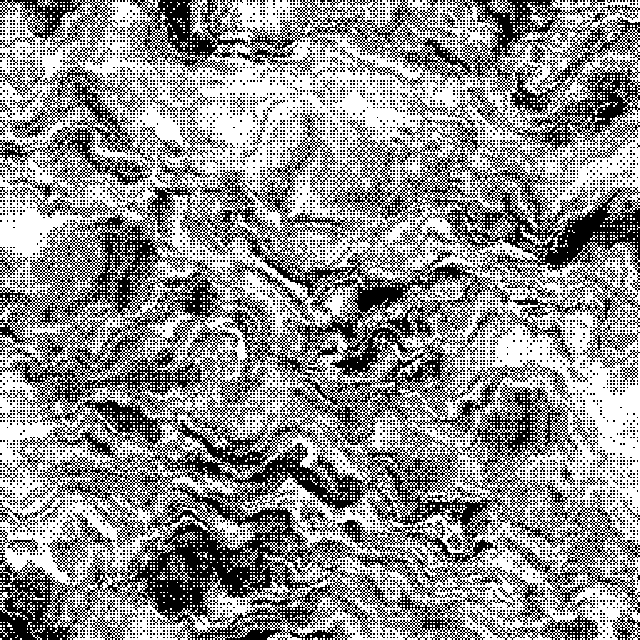
Write a three.js fragment shader that draws this texture.

```glsl
varying vec2 vUv;

float hash(vec2 p) {
  vec3 q = fract(p.xyx * 0.1031);
  q += dot(q, q.yzx + 33.33);
  return fract((q.x + q.y) * q.z);
}

float noise(vec2 p) {
  vec2 i = floor(p);
  vec2 f = fract(p);
  f = f * f * (3.0 - 2.0 * f);
  return mix(mix(hash(i), hash(i + vec2(1.0, 0.0)), f.x),
             mix(hash(i + vec2(0.0, 1.0)), hash(i + 1.0), f.x), f.y);
}

float fbm(vec2 p) {
  float sum = 0.0;
  float weight = 0.5;
  for (int octave = 0; octave < 4; octave++) {
    sum += weight * noise(p);
    p = p * 2.03 + 17.3;
    weight *= 0.55;
  }
  return sum / 1.01;
}

// Soft elliptical patch, repeated in a half-drop layout
float patchAt(vec2 p, vec2 center, vec2 radius) {
  vec2 d = p - center;
  float row = floor(d.y * 2.0 + 0.5);
  d.y -= row * 0.5;
  d.x = fract(d.x - row * 0.5 + 0.5) - 0.5;
  d.y += 0.25 * d.x;
  d /= radius;
  return exp(-dot(d, d));
}

// Ordered dither thresholds
float bayer2(vec2 cell) {
  cell = mod(floor(cell), 2.0);
  return fract(cell.x * 0.5 + cell.y * 0.75);
}

float bayer4(vec2 cell) {
  return bayer2(cell * 0.5) * 0.25 + bayer2(cell) + 0.03125;
}

float waterTone(vec2 p) {
  // Bent current, sloping down to the right
  vec2 bend = vec2(fbm(p * 6.0), fbm(p * 6.0 + 40.0)) - 0.5;
  vec2 flow = mat2(0.98, 0.18, -0.18, 0.98) * p + 0.24 * bend;
  vec2 swell = mat2(0.85, 0.53, -0.53, 0.85) * p + 0.2 * bend;

  // Broad light and shade
  float broad = fbm(swell * vec2(4.0, 9.0) + 7.0) - 0.5;
  vec2 q = p + 0.2 * bend;
  float glow = patchAt(q, vec2(0.5, 0.87), vec2(0.13, 0.09));
  float shade = patchAt(q, vec2(0.58, 0.54), vec2(0.13, 0.08))
              + patchAt(q, vec2(0.87, 0.47), vec2(0.11, 0.05))
              + patchAt(q, vec2(0.87, 0.62), vec2(0.12, 0.04))
              + 0.6 * patchAt(q, vec2(0.92, 0.8), vec2(0.1, 0.04));
  float rough = clamp(0.35 - 1.5 * broad + 0.7 * shade - 0.3 * glow, 0.0, 1.0);

  // Fine ripples and thin foam crests
  float ripple = fbm(flow * vec2(30.0, 85.0)) - 0.5;
  float chop = fbm(flow * vec2(13.0, 34.0) + 23.0) - 0.5;
  float ridge = 1.0 - abs(2.0 * fbm(flow * vec2(10.0, 23.0) + 61.0) - 1.0);
  float crest = smoothstep(0.94, 1.0, ridge) * smoothstep(0.2, 0.7, rough);

  return 0.59 + 0.75 * broad + 0.38 * glow - 0.3 * shade
       + ripple * mix(0.9, 2.0, rough) + chop * mix(0.3, 1.1, rough)
       + 0.6 * crest;
}

void main() {
  vec2 cell = floor(vUv * 384.0);
  float tone = waterTone((cell + 0.5) / 384.0);
  gl_FragColor = vec4(vec3(step(bayer4(cell), tone)), 1.0);
}
```
